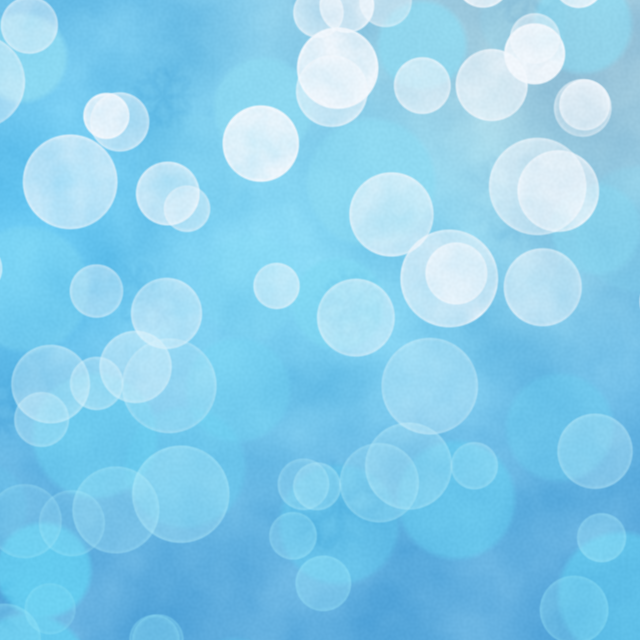
A three.js fragment shader for this background:

```glsl
#define HAZE_COUNT 24
#define BUBBLE_COUNT 60
#define FLAKE_COUNT 9
#define HAZE_SOFTNESS 0.007
#define BUBBLE_SOFTNESS 0.0022
#define RIM_WIDTH 0.007
#define CLUSTER_SPREAD 0.24
#define MOTTLE 0.11
#define GRAIN 0.018
#define DEEP_BLUE vec3(0.35, 0.66, 0.86)
#define SKY_BLUE vec3(0.43, 0.75, 0.91)
#define SILVER vec3(0.64, 0.78, 0.85)

varying vec2 vUv;

vec2 hash2(vec2 p) {
  vec3 q = fract(p.xyx * vec3(0.1031, 0.1030, 0.0973));
  q += dot(q, q.yzx + 33.33);
  return fract((q.xx + q.yz) * q.zy);
}

float gradientDot(vec2 cell, vec2 corner, vec2 f) {
  float angle = 6.2832 * hash2(cell + corner).x;
  return dot(vec2(cos(angle), sin(angle)), f - corner);
}

float gradientNoise(vec2 p) {
  vec2 i = floor(p), f = fract(p);
  vec2 w = f * f * f * (f * (f * 6.0 - 15.0) + 10.0);
  vec2 e = vec2(1.0, 0.0);
  return mix(mix(gradientDot(i, e.yy, f), gradientDot(i, e.xy, f), w.x),
             mix(gradientDot(i, e.yx, f), gradientDot(i, e.xx, f), w.x), w.y);
}

float fbm(vec2 p) {
  float sum = 0.0, amp = 1.0;
  for (int i = 0; i < 4; i++) {
    sum += amp * gradientNoise(p);
    p = mat2(1.6, 1.2, -1.2, 1.6) * p + 7.3;
    amp *= 0.5;
  }
  return sum;
}

// Evenly spread points, slightly overshooting the canvas
vec2 spread(float n) {
  return fract(vec2(0.7549, 0.5698) * n + vec2(0.31, 0.17)) * 1.12 - 0.06;
}

float disc(float d, float radius, float softness) {
  return 1.0 - smoothstep(-softness, softness, d - radius);
}

// Blurred six-armed flake with one pair of twigs on each arm
float flake(vec2 p, float size) {
  float sector = 1.0472;
  float angle = mod(atan(p.y, p.x) + 0.5 * sector, sector) - 0.5 * sector;
  vec2 q = length(p) * vec2(cos(angle), abs(sin(angle))) / size;
  float arm = q.y;
  float along = clamp(dot(q - vec2(0.5, 0.0), vec2(0.5, 0.866)), 0.0, 0.35);
  float twig = length(q - vec2(0.5, 0.0) - along * vec2(0.5, 0.866));
  return (1.0 - smoothstep(0.0, 0.16, min(arm, twig)))
       * (1.0 - smoothstep(0.6, 1.1, length(q)));
}

vec3 backdrop(vec2 uv, float mottle) {
  vec3 col = mix(DEEP_BLUE, SKY_BLUE, smoothstep(0.05, 0.75, uv.y));
  float silver = 1.0 - smoothstep(0.05, 0.55, length((uv - vec2(0.82, 0.9)) * vec2(0.85, 1.0)));
  col = mix(col, SILVER, silver);
  vec2 glow = (uv - vec2(0.48, 0.6)) * vec2(2.5, 2.9);
  col = mix(col, vec3(0.53, 0.86, 0.97), 0.8 * exp(-dot(glow, glow)));
  vec2 leftGlow = (uv - vec2(0.03, 0.63)) * vec2(5.0, 4.0);
  col = mix(col, vec3(0.36, 0.77, 0.95), 0.7 * exp(-dot(leftGlow, leftGlow)));
  return col + mottle * MOTTLE * vec3(1.0, 0.7, 0.4);
}

void main() {
  vec2 uv = vUv;
  float mottle = fbm(uv * 6.0);
  float cloud = fbm(uv * 13.0 + 20.0);
  vec3 col = backdrop(uv, mottle);

  // Large blurred cyan discs
  for (int i = 0; i < HAZE_COUNT; i++) {
    float n = float(i);
    vec2 h = hash2(vec2(n, 5.0));
    vec2 center = spread(n + 3.0) + (hash2(vec2(n, 9.0)) - 0.5) * 0.2;
    float radius = mix(0.065, 0.1, h.x);
    vec3 tint = mix(vec3(0.39, 0.82, 0.95), vec3(0.56, 0.86, 0.95), smoothstep(0.1, 0.8, center.y));
    float alpha = mix(0.15, 0.75, h.y) * (1.0 + 0.25 * mottle);
    col = mix(col, tint, alpha * disc(length(uv - center), radius, HAZE_SOFTNESS));
  }

  // Faint dark flakes
  for (int i = 0; i < FLAKE_COUNT; i++) {
    float n = float(i);
    vec2 h = hash2(vec2(n, 31.0));
    vec2 p = uv - spread(n + 40.0);
    p = mat2(cos(h.x), sin(h.x), -sin(h.x), cos(h.x)) * p;
    col -= flake(p, mix(0.06, 0.1, h.y)) * (0.5 + 0.5 * cloud) * vec3(0.06, 0.045, 0.025);
  }

  // Crisp pale bubbles in loose pairs, whiter towards the top
  for (int i = 0; i < BUBBLE_COUNT; i++) {
    float n = float(i);
    vec2 h = hash2(vec2(n, 17.0));
    vec2 center = spread(floor(n * 0.5)) + (hash2(vec2(n, 23.0)) - 0.5) * CLUSTER_SPREAD;
    center.y = pow(max(center.y, 0.0), 0.85);
    float radius = mix(0.036, 0.077, h.x * h.x);
    float d = length(uv - center);
    float body = disc(d, radius, BUBBLE_SOFTNESS);
    float rim = smoothstep(radius - RIM_WIDTH, radius, d);
    vec3 tint = mix(vec3(0.60, 0.91, 0.98), vec3(0.95, 0.97, 0.99), smoothstep(0.0, 0.6, center.y));
    float alpha = mix(0.22, 0.64, smoothstep(0.05, 0.95, center.y)) * mix(0.65, 1.35, h.y);
    alpha *= 0.9 + 0.12 * d / radius + 0.35 * cloud;
    col = mix(col, tint, body * clamp(alpha + 0.16 * rim, 0.0, 0.95));
  }

  col += GRAIN * gradientNoise(uv * 170.0);
  gl_FragColor = vec4(clamp(col, 0.0, 1.0), 1.0);
}
```
